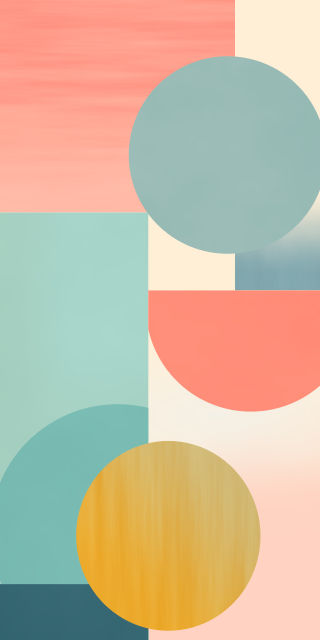
Reproduce this background procedurally as a Shadertoy shader.

```glsl
// Abstract composition of flat panels, discs and arcs in coral, mint and gold.
// Signed distances give each shape a smooth edge; stretched value noise
// adds soft washes and dry brush streaks to the paint.

const vec3 CREAM = vec3(1.0, 0.938, 0.845);
const vec3 BLUSH = vec3(1.0, 0.825, 0.755);
const vec3 SALMON = vec3(1.0, 0.615, 0.545);
const vec3 PEACH = vec3(1.0, 0.73, 0.655);
const vec3 CORAL = vec3(1.0, 0.555, 0.475);
const vec3 MINT = vec3(0.655, 0.835, 0.79);
const vec3 SAGE = vec3(0.645, 0.805, 0.74);
const vec3 TEAL = vec3(0.475, 0.735, 0.70);
const vec3 DEEP_TEAL = vec3(0.215, 0.41, 0.455);
const vec3 MIST = vec3(0.605, 0.735, 0.715);
const vec3 SLATE = vec3(0.51, 0.66, 0.685);
const vec3 GOLD = vec3(0.925, 0.665, 0.17);
const vec3 STRAW = vec3(0.82, 0.725, 0.46);

float hash(vec2 cell) {
    return fract(sin(dot(cell, vec2(127.1, 311.7))) * 43758.5453);
}

float noise(vec2 q) {
    vec2 cell = floor(q), f = fract(q);
    f = f * f * (3.0 - 2.0 * f);
    return mix(mix(hash(cell), hash(cell + vec2(1, 0)), f.x),
               mix(hash(cell + vec2(0, 1)), hash(cell + vec2(1, 1)), f.x), f.y);
}

// Layered noise centred on zero; unequal scales stretch it into streaks
float brush(vec2 p, vec2 scale) {
    float sum = 0.0, weight = 0.5;
    for (int i = 0; i < 4; i++) {
        sum += weight * (noise(p * scale) - 0.5);
        scale *= 2.1;
        weight *= 0.55;
    }
    return sum;
}

float rectangle(vec2 p, vec2 low, vec2 high) {
    vec2 d = max(low - p, p - high);
    return max(d.x, d.y);
}

float ellipse(vec2 p, vec2 center, vec2 radii) {
    return (length((p - center) / radii) - 1.0) * min(radii.x, radii.y);
}

vec3 paint(vec3 base, vec3 colour, float dist, float pixel) {
    return mix(base, colour, clamp(0.5 - dist / pixel, 0.0, 1.0));
}

void mainImage(out vec4 fragColor, in vec2 fragCoord) {
    // Canvas spans 1 across and 2 up
    vec2 p = fragCoord / iResolution.xy * vec2(1.0, 2.0);
    float pixel = 1.0 / iResolution.x;
    float wash = brush(p, vec2(4.0));
    float column = 0.4635, ledge = 1.0924, shelf = 1.336, mast = 0.7344, floorTop = 0.1745;

    // Lower right panel: cream fading to blush, with a pale haze
    float blushAmount = smoothstep(0.75, 0.38, p.y - 0.22 * (p.x - 0.7) + 0.15 * wash);
    vec3 color = mix(CREAM, BLUSH, blushAmount);
    float haze = exp(-dot((p - vec2(0.68, 0.70)) * vec2(2.2, 6.0),
                          (p - vec2(0.68, 0.70)) * vec2(2.2, 6.0)));
    color = mix(color, vec3(0.95, 0.945, 0.915), 0.75 * haze);

    // Upper cream panel and the slate block that fades into it
    color = paint(color, CREAM, ledge - p.y, pixel);
    float fade = smoothstep(1.43, 1.13, p.y + 0.12 * wash + 0.12 * (p.x - 0.85));
    vec3 slate = mix(CREAM, SLATE + 0.06 * brush(p, vec2(16.0, 3.0)), fade);
    color = paint(color, slate, rectangle(p, vec2(mast, ledge), vec2(2.0, 1.55)), pixel);

    // Salmon panel with horizontal streaks, strongest near the top
    float topness = smoothstep(1.36, 1.80, p.y + 0.12 * wash);
    float streak = brush(p, vec2(3.0, 38.0));
    vec3 salmon = mix(PEACH, SALMON, topness);
    salmon += vec3(0.0, 0.13, 0.12) * streak * mix(0.25, 1.0, topness);
    color = paint(color, salmon, rectangle(p, vec2(-1.0, shelf), vec2(mast, 3.0)), pixel);

    // Mint column, teal arch and deep base
    float middle = smoothstep(0.0, 0.26, p.x) * smoothstep(0.55, 0.95, p.y);
    vec3 mint = mix(SAGE, MINT, 0.25 + 0.75 * middle) + 0.025 * wash;
    color = paint(color, mint, rectangle(p, vec2(-1.0), vec2(column, shelf)), pixel);
    float arch = max(ellipse(p, vec2(0.368, 0.3385), vec2(0.3984)), p.x - column);
    color = paint(color, TEAL + 0.035 * wash, arch, pixel);
    vec3 base = DEEP_TEAL + 0.04 * wash;
    color = paint(color, base, rectangle(p, vec2(-1.0), vec2(column, floorTop)), pixel);

    // Coral bowl clipped by the ledge and the column
    float bowl = ellipse(p, vec2(0.784, 1.0417), vec2(0.328));
    bowl = max(bowl, max(p.y - ledge, column - p.x));
    color = paint(color, CORAL + vec3(0.0, 0.03, 0.03) * wash, bowl, pixel);

    // Misty disc
    vec3 mist = MIST + vec3(0.07, 0.03, 0.04) * wash;
    color = paint(color, mist, ellipse(p, vec2(0.711, 1.5156), vec2(0.3086)), pixel);

    // Gold disc with vertical grain, paling toward the upper right
    vec2 goldCenter = vec2(0.526, 0.3255);
    float grain = brush(p, vec2(42.0, 2.5));
    float pale = smoothstep(-0.28, 0.34, dot(p - goldCenter, vec2(0.8, 0.75)) + 0.18 * grain);
    vec3 gold = mix(GOLD, STRAW, pale) + vec3(0.05, 0.09, 0.12) * grain;
    color = paint(color, gold, ellipse(p, goldCenter, vec2(0.288, 0.2965)), pixel);

    fragColor = vec4(clamp(color, 0.0, 1.0), 1.0);
}
```
